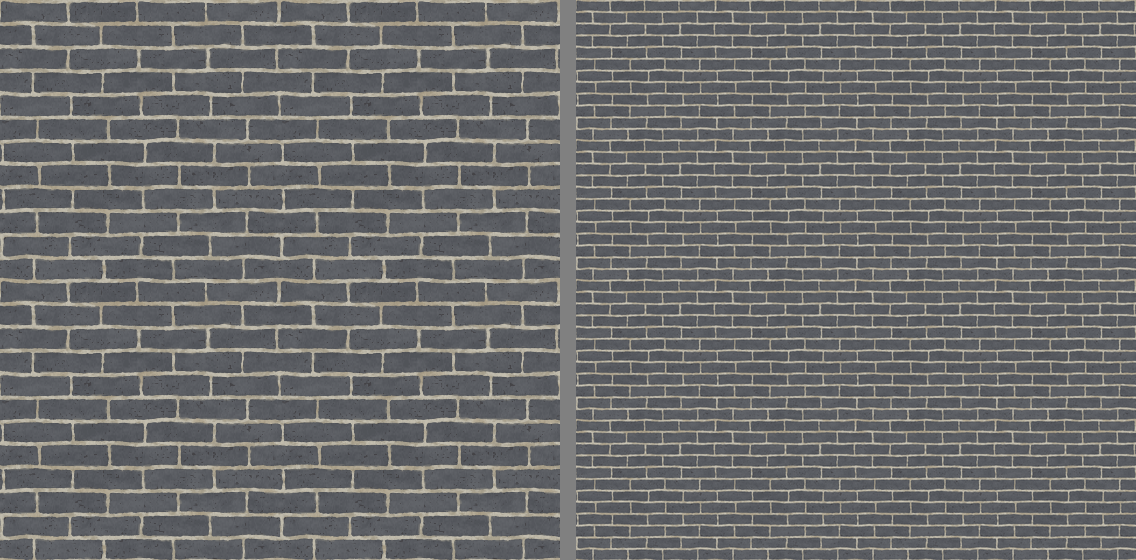
Left, the tile; right, the same tile 2 across and 2 down.
A Shadertoy shader for this texture:

```glsl
// Running-bond wall of charcoal bricks with pale, uneven lime mortar.

float hash(vec2 p) {
    vec3 q = fract(vec3(p.xyx) * 0.1031);
    q += dot(q, q.yzx + 33.33);
    return fract((q.x + q.y) * q.z);
}

// Value noise on a grid of period cells that wraps over the unit square.
float noise(vec2 uv, vec2 period) {
    vec2 p = uv * period, i = floor(p), f = fract(p);
    f = f * f * (3.0 - 2.0 * f);
    vec2 a = mod(i, period), b = mod(i + 1.0, period);
    return mix(mix(hash(a), hash(vec2(b.x, a.y)), f.x),
               mix(hash(vec2(a.x, b.y)), hash(b), f.x), f.y);
}

float fbm(vec2 uv, vec2 period) {
    return 0.5 * noise(uv, period) + 0.3 * noise(uv, period * 2.0)
         + 0.2 * noise(uv, period * 4.0);
}

void mainImage(out vec4 fragColor, in vec2 fragCoord) {
    // The canvas holds 2 x 2 panels, each 4 bricks wide and 12 courses high.
    vec2 uv = fract(2.0 * fragCoord / iResolution.xy);
    float pixel = 24.0 / iResolution.y;

    // Courses: one unit is a course height, beds waver slightly.
    float y = uv.y * 12.0 + 0.03 + 0.10 * (noise(uv, vec2(10.0, 12.0)) - 0.5);
    float row = mod(floor(y), 12.0);
    float bed = abs(y - round(y));

    // Head joints: alternate courses shift by half a brick, then drift and jitter.
    float shift = 1.5 * (1.0 - mod(row, 2.0)) + 0.03 + 0.16 * cos(6.28319 * (row - 4.0) / 12.0);
    float x = uv.x * 12.0 - shift + 0.05 * (noise(uv, vec2(24.0, 36.0)) - 0.5);
    float joint = round(x / 3.0);
    float jitter = hash(vec2(mod(joint, 4.0) + 17.0, row + 5.0)) - 0.5;
    float side = x - 3.0 * joint - 0.12 * jitter;
    float brick = mod(joint - step(side, 0.0), 4.0);

    // Distance into the brick, with rounded corners and chipped edges.
    float chips = fbm(uv, vec2(64.0, 72.0)) - 0.5;
    vec2 inset = vec2(abs(side) - 0.056 - 0.02 * jitter, bed - 0.082) + 0.075 * chips;
    float d = 0.09 - length(max(0.09 - inset, 0.0));
    float face = smoothstep(-0.5, 0.5, d / max(pixel, 0.055));

    // Brick face: tone per brick, mottling, dragged grain and dark pits.
    float tone = hash(vec2(brick + 31.0, row + 47.0));
    float mottle = fbm(uv, vec2(20.0, 30.0));
    float grain = noise(uv, vec2(240.0, 160.0));
    vec3 brickColor = mix(vec3(0.318, 0.328, 0.350), vec3(0.382, 0.392, 0.412),
                          clamp(0.5 + 0.45 * (tone - 0.5) + 1.3 * (mottle - 0.5)
                                + 0.55 * (grain - 0.5), 0.0, 1.0));
    float pits = smoothstep(0.77, 0.93, noise(uv + 0.37, vec2(150.0, 170.0)))
               * smoothstep(0.30, 0.65, noise(uv, vec2(28.0, 40.0)));
    brickColor = mix(brickColor, vec3(0.235, 0.225, 0.235), 0.7 * pits);
    brickColor *= 0.93 + 0.07 * smoothstep(0.0, 0.085, d);

    // Pale lime smears cling to a few brick edges.
    float smear = smoothstep(0.60, 0.78, noise(uv + 0.19, vec2(32.0, 48.0)))
                * (1.0 - smoothstep(0.03, 0.088, d));
    brickColor = mix(brickColor, vec3(0.58, 0.57, 0.53), 0.4 * smear);

    // Mortar: sandy body, bright patches, warm stains and grit.
    float patches = fbm(uv + 0.53, vec2(36.0, 60.0));
    vec3 mortarColor = mix(vec3(0.675, 0.645, 0.570), vec3(0.775, 0.755, 0.695),
                           smoothstep(0.30, 0.65, patches));
    float stain = smoothstep(0.62, 0.85, noise(uv + 0.71, vec2(12.0, 24.0)));
    mortarColor = mix(mortarColor, vec3(0.66, 0.60, 0.49), 0.45 * stain);
    mortarColor *= 0.97 + 0.07 * (grain - 0.5);

    fragColor = vec4(mix(mortarColor, brickColor, face), 1.0);
}
```
